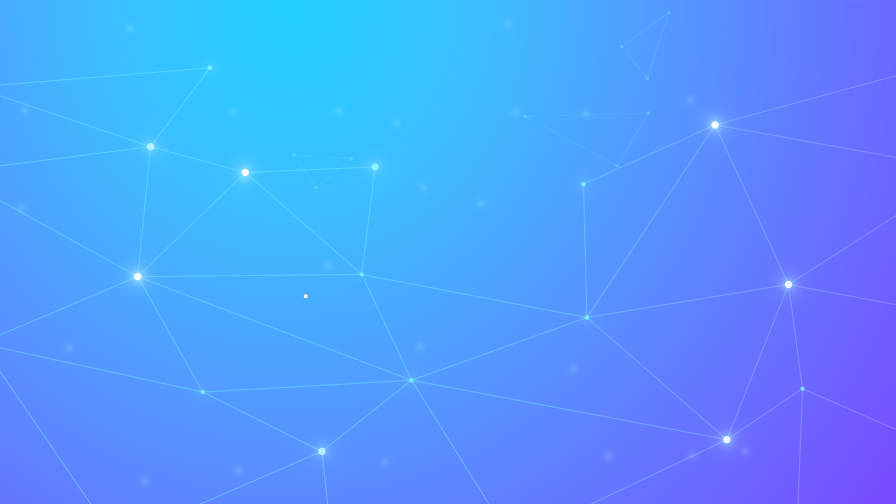
Give the GLSL for this background, as a Shadertoy shader.

```glsl
// Glowing network of linked nodes over a cyan to violet radial gradient.

// Canvas units: 9 tall, 16 wide at 16:9
const float HEIGHT = 9.0;
const vec2 LIGHT_CENTER = vec2(5.2, 9.0);
const vec2 LIGHT_STRETCH = vec2(1.05, 0.96);
const vec3 CYAN = vec3(0.13, 0.82, 1.0);
const vec3 SKY = vec3(0.24, 0.74, 1.0);
const vec3 BLUE = vec3(0.335, 0.585, 1.0);
const vec3 VIOLET = vec3(0.47, 0.30, 1.0);
const vec3 LINE_LEFT = vec3(0.45, 0.93, 1.0);
const vec3 LINE_RIGHT = vec3(0.62, 0.72, 1.0);
const vec3 DOT_COLOR = vec3(0.45, 0.94, 1.0);
const vec3 GLOW_COLOR = vec3(0.68, 0.93, 1.0);
const vec3 SPARK_COLOR = vec3(1.0, 0.94, 0.90);
const vec2 SPARK = vec2(5.46, 3.71);
const float LINE_HALF_WIDTH = 0.01;
const float LINE_ALPHA = 0.42;
const float FAINT_ALPHA = 0.14;
const float MOTE_CELL = 1.6;
const float MOTE_CHANCE = 0.45;
const float MOTE_ALPHA = 0.16;

// Nodes: position and glow strength
const vec3 NODES[15] = vec3[15](
    vec3(2.46, 4.06, 1.0), vec3(2.69, 6.38, 0.5), vec3(4.38, 5.92, 0.8),
    vec3(3.75, 7.79, 0.15), vec3(6.70, 6.02, 0.4), vec3(6.46, 4.10, 0.05),
    vec3(3.62, 2.00, 0.1), vec3(5.75, 0.94, 0.5), vec3(7.35, 2.21, 0.15),
    vec3(10.48, 3.33, 0.15), vec3(10.42, 5.71, 0.15), vec3(12.77, 6.77, 0.9),
    vec3(14.08, 3.92, 0.7), vec3(14.33, 2.06, 0.05), vec3(12.98, 1.15, 0.7));

// Walks along the links; -1 lifts the pen
const int TRAIL[31] = int[31](
    3, 1, 2, 4, 5, 2, 0, 1, -1, 6, 0, 5, 8, 0, -1,
    5, 9, 8, 6, 7, 8, 14, 9, 10, 11, 9, 12, 13, 14, 12, 11);

// Links leaving the canvas: node index, then exit point
const vec3 EXITS[16] = vec3[16](
    vec3(3, 0, 7.48), vec3(1, 0, 7.29), vec3(1, 0, 6.04), vec3(0, 0, 5.42),
    vec3(0, 0, 3.02), vec3(6, 0, 2.79), vec3(7, 3.58, 0), vec3(7, 5.85, 0),
    vec3(8, 8.73, 0), vec3(14, 10.56, 0), vec3(13, 14.25, 0), vec3(13, 16, 1.33),
    vec3(12, 16, 5.15), vec3(12, 16, 3.56), vec3(11, 16, 7.65), vec3(11, 16, 6.19));

vec3 hash3(vec2 cell) {
    vec3 h = fract(cell.xyx * vec3(0.1031, 0.1030, 0.0973));
    h += dot(h, h.yxz + 33.33);
    return fract((h.xxy + h.yzz) * h.zyx);
}

float segment(vec2 p, vec2 a, vec2 b) {
    vec2 ab = b - a;
    return length(p - a - ab * clamp(dot(p - a, ab) / dot(ab, ab), 0.0, 1.0));
}

float disc(float d, float radius, float pixel) {
    return clamp((radius - d) / pixel + 0.5, 0.0, 1.0);
}

// Thin stroke that keeps its weight when narrower than a pixel
float stroke(float d, float pixel) {
    float halfWidth = max(LINE_HALF_WIDTH, 0.5 * pixel);
    return disc(d, halfWidth, pixel) * LINE_HALF_WIDTH / halfWidth;
}

// Faint triangle with a small dot at each corner
float triangle(vec2 p, vec2 a, vec2 b, vec2 c, float pixel) {
    float edge = min(segment(p, a, b), min(segment(p, b, c), segment(p, c, a)));
    float corner = min(length(p - a), min(length(p - b), length(p - c)));
    return max(FAINT_ALPHA * stroke(edge, pixel), 0.4 * disc(corner, 0.03, pixel));
}

vec3 background(vec2 p) {
    float r = length((p - LIGHT_CENTER) * LIGHT_STRETCH);
    vec3 color = mix(CYAN, SKY, clamp(r / 3.7, 0.0, 1.0));
    color = mix(color, BLUE, clamp((r - 3.7) / 3.7, 0.0, 1.0));
    return mix(color, VIOLET, clamp((r - 7.4) / 6.6, 0.0, 1.0));
}

// Soft scattered specks, one at most per cell
float motes(vec2 p) {
    vec2 cell = floor(p / MOTE_CELL);
    vec3 h = hash3(cell + 7.0);
    float d = length(p - (cell + 0.2 + 0.6 * h.xy) * MOTE_CELL);
    return step(h.z, MOTE_CHANCE) * (exp(-d * d * 130.0) + 0.5 * exp(-d * d * 1200.0));
}

void mainImage(out vec4 fragColor, in vec2 fragCoord) {
    float pixel = HEIGHT / iResolution.y;
    vec2 p = fragCoord * pixel;
    vec3 color = background(p);

    // Faint details
    color = mix(color, GLOW_COLOR, MOTE_ALPHA * motes(p));
    float faint = triangle(p, vec2(9.38, 6.92), vec2(11.58, 6.98), vec2(11.02, 6.04), pixel);
    faint += triangle(p, vec2(11.94, 8.77), vec2(11.10, 8.17), vec2(11.56, 7.60), pixel);
    faint += triangle(p, vec2(5.25, 6.23), vec2(6.27, 6.17), vec2(5.65, 5.65), pixel);
    color = mix(color, DOT_COLOR, faint);

    // Links
    float d = segment(p, vec2(0.0, 2.37), vec2(1.62, 0.0));
    for (int i = 0; i < 30; i++)
        if (TRAIL[i] >= 0 && TRAIL[i + 1] >= 0)
            d = min(d, segment(p, NODES[TRAIL[i]].xy, NODES[TRAIL[i + 1]].xy));
    for (int i = 0; i < 16; i++)
        d = min(d, segment(p, NODES[int(EXITS[i].x)].xy, EXITS[i].yz));
    vec3 lineColor = mix(LINE_LEFT, LINE_RIGHT, smoothstep(8.0, 15.0, p.x));
    color = mix(color, lineColor, LINE_ALPHA * stroke(d, pixel));

    // Nodes with halos
    for (int i = 0; i < 15; i++) {
        float glow = NODES[i].z;
        float r = length(p - NODES[i].xy);
        float halo = 0.55 * exp(-r * r * 70.0) + 0.22 * exp(-r * r * 14.0);
        color = mix(color, GLOW_COLOR, glow * halo);
        vec3 core = mix(DOT_COLOR, vec3(1.0), smoothstep(0.2, 0.8, glow));
        color = mix(color, core, 0.9 * disc(r, mix(0.035, 0.065, smoothstep(0.0, 0.5, glow)), pixel));
    }
    color = mix(color, SPARK_COLOR, disc(length(p - SPARK), 0.035, pixel));
    fragColor = vec4(color, 1.0);
}
```
